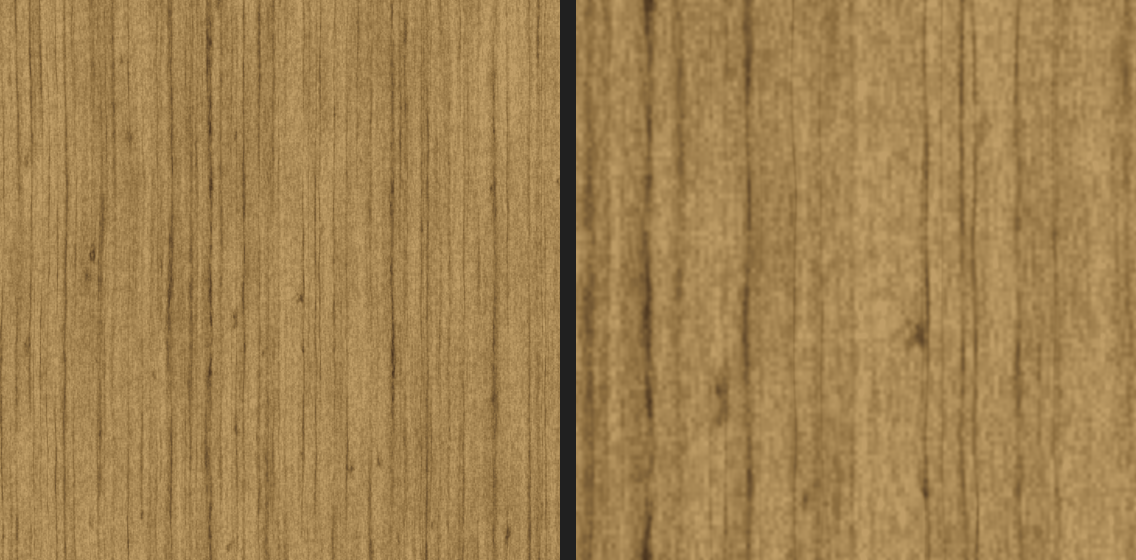
Left, the full canvas; right, a detail of the centre.
Give the GLSL for this texture, as a Shadertoy shader.

```glsl
#define BASE_TONE 0.671
#define BAND_CONTRAST 0.02
#define STREAK_CONTRAST 0.058
#define FIBRE_CONTRAST 0.092
#define FINE_LINES 46.0
#define HAIR_LINES 83.0
#define HEAVY_LINES 11.0
#define FLECK_GRID vec2(15.0, 13.0)
#define FLECK_CHANCE 0.18
#define WOBBLE 0.006

const vec3 DARK_VEIN = vec3(0.24, 0.16, 0.09);
const vec3 MID_WOOD = vec3(0.56, 0.437, 0.25);
const vec3 PALE_WOOD = vec3(0.72, 0.59, 0.38);

float hash(vec2 p) {
    vec3 q = fract(vec3(p.xyx) * 0.1031);
    q += dot(q, q.yzx + 33.33);
    return fract((q.x + q.y) * q.z);
}

float noise(vec2 p) {
    vec2 i = floor(p), f = fract(p);
    f = f * f * (3.0 - 2.0 * f);
    return mix(mix(hash(i), hash(i + vec2(1, 0)), f.x),
               mix(hash(i + vec2(0, 1)), hash(i + vec2(1, 1)), f.x), f.y);
}

// Noise centred on zero
float vary(vec2 p) { return noise(p) - 0.5; }

// Jittered vertical lines: x = thin broken core, y = soft one-sided shade
vec2 grainLines(vec2 p, float count, float width, float chance, float seed) {
    float x = p.x * count;
    vec2 ink = vec2(0.0);
    for (int i = -2; i <= 2; i++) {
        float id = floor(x) + float(i);
        float pick = hash(vec2(id, seed));
        float strength = step(1.0 - chance, pick) * mix(0.4, 1.0, (pick - 1.0 + chance) / chance);
        float centre = id + 0.1 + 0.8 * hash(vec2(id, seed + 11.0));
        float w = width * mix(0.6, 1.4, hash(vec2(id, seed + 23.0)));

        // Line width and course waver along the grain
        float along = id * 7.3 + seed;
        w *= mix(0.6, 1.4, noise(vec2(along, p.y * 22.0 + 9.0)));
        w = max(w, 0.7 / iResolution.y);
        float d = (x - centre) / count + 0.0022 * vary(vec2(along, p.y * 27.0 + 50.0));

        // Ink comes and goes along the line
        float run = smoothstep(0.2, 0.7, noise(vec2(along, p.y * 5.5)));
        float dash = mix(0.35, 1.15, noise(vec2(along + 90.0, p.y * 42.0)));
        float core = exp(-d * d / (w * w)) * mix(0.25, 1.0, run) * dash;
        float side = d < 0.0 ? 3.0 : 1.5;
        float shade = exp(-abs(d) / (w * side)) * mix(0.4, 1.0, run);
        ink += strength * vec2(core, shade);
    }
    return ink;
}

// Scattered dark spots, stretched along the grain
float flecks(vec2 p) {
    vec2 cell = floor(p * FLECK_GRID);
    float ink = 0.0;
    for (int j = -1; j <= 1; j++)
    for (int i = -1; i <= 1; i++) {
        vec2 id = cell + vec2(i, j);
        float present = step(hash(id + 71.0), FLECK_CHANCE);
        vec2 centre = (id + vec2(hash(id + 5.0), hash(id + 37.0))) / FLECK_GRID;
        vec2 radius = vec2(0.0045, 0.012) * mix(0.5, 1.3, hash(id + 53.0));
        vec2 d = (p - centre) / radius;
        d += 1.2 * vec2(vary(p * 130.0), vary(p * 110.0 + 60.0));
        ink += present * exp(-dot(d, d)) * mix(0.3, 1.0, hash(id + 91.0));
    }
    return ink * mix(0.4, 1.3, noise(p * vec2(300.0, 140.0)));
}

vec3 woodColour(float tone) {
    vec3 shadow = mix(DARK_VEIN, MID_WOOD, clamp((tone - 0.24) / 0.32, 0.0, 1.0));
    return mix(shadow, PALE_WOOD, clamp((tone - 0.56) / 0.16, 0.0, 1.2));
}

void mainImage(out vec4 fragColor, in vec2 fragCoord) {
    vec2 uv = fragCoord / iResolution.y;

    // Gentle sideways drift of the grain
    vec2 p = uv;
    p.x += WOBBLE * vary(uv * vec2(5.0, 3.0) + 3.0);
    p.x += 0.35 * WOBBLE * vary(uv * vec2(24.0, 15.0) + 40.0);

    // Broad bands, long streaks and cloudy mottling
    float tone = BASE_TONE;
    tone += BAND_CONTRAST * vary(p * vec2(9.0, 1.2) + 17.0);
    tone += STREAK_CONTRAST * vary(p * vec2(62.0, 2.0) + 29.0);
    tone += 1.3 * STREAK_CONTRAST * vary(p * vec2(165.0, 6.0) + 61.0);
    tone += 0.03 * vary(uv * vec2(18.0, 15.0) + 83.0);

    // Short fibres and slanted cross figure
    tone += FIBRE_CONTRAST * vary(p * vec2(400.0, 120.0));
    tone += FIBRE_CONTRAST * vary(uv * 360.0 + 7.0);
    tone += 0.03 * vary(vec2(uv.x * 45.0, uv.y * 150.0 - uv.x * 50.0));

    // Growth lines, dark veins and spots
    vec2 fine = grainLines(p, FINE_LINES, 0.0023, 0.85, 2.0);
    vec2 hair = grainLines(p, HAIR_LINES, 0.0014, 0.5, 130.0);
    vec2 heavy = grainLines(p, HEAVY_LINES, 0.0036, 0.75, 317.0);
    float rough = mix(0.35, 1.3, noise(p * vec2(330.0, 90.0) + 19.0));
    tone -= dot(fine, vec2(0.19, 0.015));
    tone -= dot(hair, vec2(0.11, 0.005));
    tone -= dot(heavy, vec2(0.32 * rough, 0.045));
    tone -= 0.27 * flecks(p);

    fragColor = vec4(woodColour(max(tone, 0.26)), 1.0);
}
```
